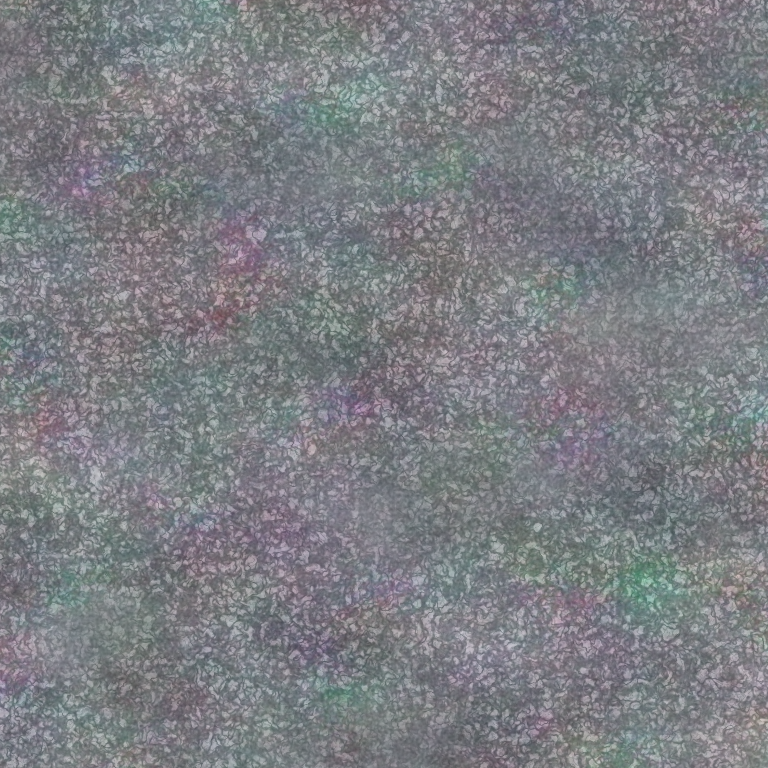
Give the GLSL for this texture, as a three.js fragment shader.

```glsl
// Mottled stone-like weave: pale grains divided by a fine mesh of dark veins.
// Veins are zero lines of warped gradient noise; stretched fractal noise adds
// soft slate, pink, green and blue clouds, and a fine grain roughens it all.
#define VEIN_SCALE 58.0
#define VEIN_WIDTH 0.30
#define VEIN_WARP 0.6
#define CLOUD_SCALE vec2(4.2, 5.6)
#define CLOUD_GAIN 0.75
#define TINT_STRENGTH 0.095
#define TONE_STRENGTH 0.075
#define GRAIN_SCALE 230.0
#define GRAIN_STRENGTH 0.085
#define VEIN_COLOR vec3(0.405, 0.417, 0.434)
#define GRAIN_COLOR vec3(0.660, 0.658, 0.678)
#define SLATE_COLOR vec3(0.450, 0.472, 0.495)

varying vec2 vUv;

float hash(vec2 p) {
  return fract(sin(dot(p, vec2(127.1, 311.7))) * 43758.5453);
}

// Dot product of a random unit gradient with the offset from its corner
float cornerSlope(vec2 corner, vec2 offset) {
  float angle = 6.28319 * hash(corner);
  return dot(vec2(cos(angle), sin(angle)), offset);
}

// Signed gradient noise, centred on zero
float noise(vec2 p) {
  vec2 i = floor(p);
  vec2 f = fract(p);
  vec2 u = f * f * f * (f * (f * 6.0 - 15.0) + 10.0);
  vec2 e = vec2(1.0, 0.0);
  float low = mix(cornerSlope(i, f), cornerSlope(i + e.xy, f - e.xy), u.x);
  float high = mix(cornerSlope(i + e.yx, f - e.yx),
                   cornerSlope(i + e.xx, f - e.xx), u.x);
  return mix(low, high, u.y);
}

// Fractal clouds, from broad patches down to single grains
float clouds(vec2 p) {
  float sum = 0.0;
  float weight = 1.0;
  for (int octave = 0; octave < 6; octave++) {
    sum += weight * noise(p);
    p = mat2(1.96, 0.28, -0.28, 1.96) * p + 17.3;
    weight *= CLOUD_GAIN;
  }
  return sum;
}

// 0 on a vein, 1 inside a grain; fine warp frays the edges
float grains(vec2 p) {
  vec2 warp = vec2(noise(p * 0.9 + 31.7), noise(p * 0.9 + 73.1));
  vec2 fray = vec2(noise(p * 2.7 + 11.9), noise(p * 2.7 + 57.3));
  float ridge = abs(noise(p + VEIN_WARP * warp + 0.3 * fray));
  return smoothstep(-0.04, VEIN_WIDTH, ridge);
}

void main() {
  vec2 cloudUv = vUv * CLOUD_SCALE;

  // Overlapping vein meshes of different sizes
  vec2 meshUv = vUv * VEIN_SCALE;
  float mesh = grains(meshUv + 5.2) * grains(meshUv * 1.27 + 91.4);
  float fineMesh = grains(meshUv * 2.1 + 47.9);
  float body = mesh * mix(0.65, 1.15, fineMesh) + 0.12 * (fineMesh - 0.5);
  vec3 color = mix(VEIN_COLOR, GRAIN_COLOR, clamp(body, 0.0, 1.0));

  // Smooth slate areas where the mesh fades
  float veil = smoothstep(-0.1, 0.6, noise(cloudUv * 0.9 + 8.6)
                          + 0.4 * noise(cloudUv * 3.0 + 60.2));
  color = mix(color, SLATE_COLOR, 0.55 * veil);

  // Broad light and dark, with pink-green and blue-warm tints
  float tone = clouds(cloudUv + 12.4);
  float pinkGreen = clouds(cloudUv + 140.8);
  float blueWarm = clouds(cloudUv * 1.2 + 260.5);
  vec3 tint = pinkGreen * vec3(0.58, -0.46, 0.10)
            + blueWarm * vec3(-0.26, -0.04, 0.38);
  // Strong colour gathers in a few patches
  float vivid = 0.75 + 1.1 * smoothstep(0.05, 0.5, noise(cloudUv * 1.7 + 330.3));
  color += TONE_STRENGTH * tone;
  color += TINT_STRENGTH * vivid * tint * (1.0 - 0.5 * veil);

  // Fine grain
  vec2 grainUv = vUv * GRAIN_SCALE;
  float grain = noise(grainUv) + 0.6 * noise(grainUv * 0.57 + 19.6);
  color += GRAIN_STRENGTH * grain;

  gl_FragColor = vec4(clamp(color, 0.0, 1.0), 1.0);
}
```
